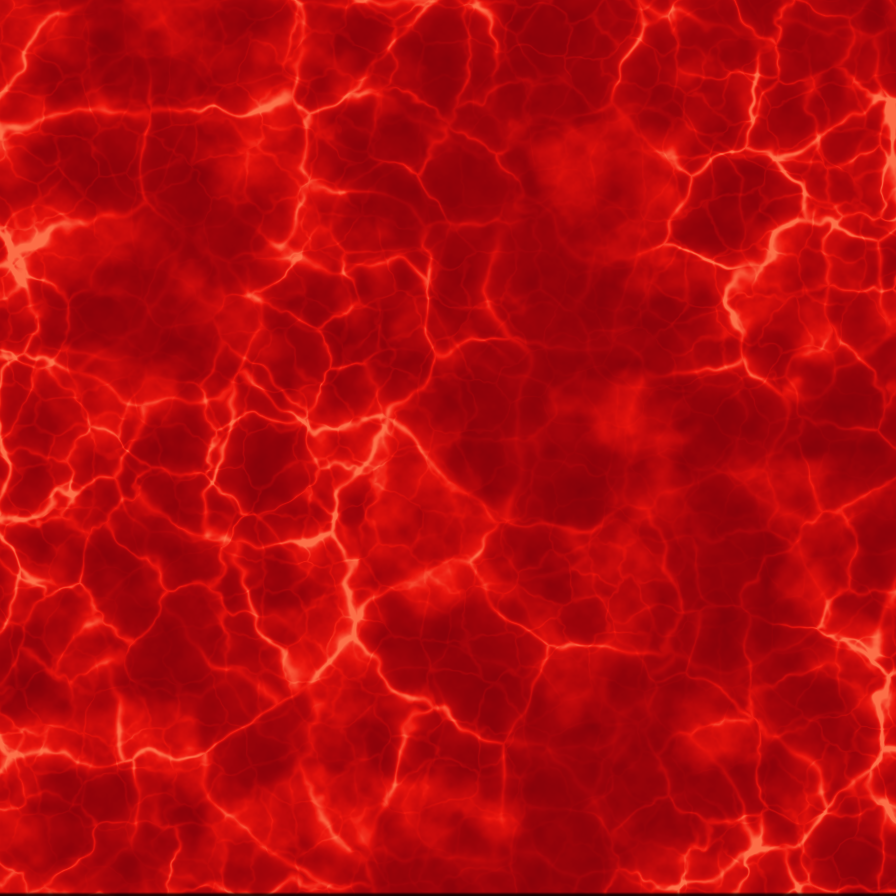
Reproduce this texture procedurally as a WebGL 1 fragment shader.

```glsl
precision highp float;
uniform vec2 u_resolution;

vec2 hash2(vec2 p) {
  vec3 q = fract(p.xyx * vec3(0.1031, 0.1030, 0.0973));
  q += dot(q, q.yzx + 33.33);
  return fract((q.xx + q.yz) * q.zy);
}

// Two independent channels of smooth value noise
vec2 noise2(vec2 p) {
  vec2 cell = floor(p), f = fract(p);
  f = f * f * (3.0 - 2.0 * f);
  vec2 low = mix(hash2(cell), hash2(cell + vec2(1.0, 0.0)), f.x);
  vec2 high = mix(hash2(cell + vec2(0.0, 1.0)), hash2(cell + 1.0), f.x);
  return mix(low, high, f.y);
}

vec2 fbm2(vec2 p) {
  vec2 sum = vec2(0.0);
  float amp = 0.53;
  for (int i = 0; i < 4; i++) {
    sum += amp * noise2(p);
    p = p * 2.07 + 17.3;
    amp *= 0.5;
  }
  return sum;
}

// Distance to the cell walls, in canvas units
float wallDistance(vec2 p, float scale) {
  p *= scale;
  vec2 cell = floor(p);
  float nearest = 9.0, second = 9.0;
  for (int y = -1; y <= 1; y++) {
    for (int x = -1; x <= 1; x++) {
      vec2 id = cell + vec2(float(x), float(y));
      float d = length(id + 0.1 + 0.8 * hash2(id + 50.0) - p);
      second = min(second, max(nearest, d));
      nearest = min(nearest, d);
    }
  }
  return 0.5 * (second - nearest) / scale;
}

// Jagged displacement that makes the walls wander
vec2 wander(vec2 p, float scale) {
  return p + (fbm2(p * scale + scale) - 0.5) * 0.95 / scale;
}

float line(float d, float width) {
  return exp(-d * d / (width * width));
}

void main() {
  vec2 uv = gl_FragCoord.xy / u_resolution;

  // Three generations of veins, from trunks to hairlines
  float trunk = wallDistance(wander(uv, 9.0) + 3.0, 7.0);
  float branch = wallDistance(wander(uv, 15.0) + 7.0, 12.0);
  float hair = wallDistance(wander(uv, 24.0) + 11.0, 21.0);

  // Uneven supply along the veins
  vec2 flow = smoothstep(0.25, 0.75, noise2(uv * 6.0 + 31.0));
  vec2 pulse = noise2(uv * 26.0 + 5.0);
  vec2 cloud = fbm2(uv * 11.0 + 70.0);
  vec2 grain = fbm2(uv * 42.0 + 90.0);

  // Mottled ground and diffuse glow
  float heat = 0.26 * grain.x + 0.06 * (cloud.x - 0.5);
  heat += 0.5 * smoothstep(0.48, 0.8, cloud.y) * (0.5 + grain.y);
  heat += exp(-trunk / 0.013) * (0.12 + 0.5 * flow.x) * (0.55 + 0.8 * grain.y);
  heat += exp(-branch / 0.007) * (0.06 + 0.3 * flow.y) * (0.5 + grain.x);

  // Sharp cores
  heat += line(trunk, 0.0032) * (0.08 + 0.5 * flow.x) * (0.4 + pulse.x);
  heat += line(branch, 0.0022) * (0.08 + 0.3 * flow.y) * (0.4 + pulse.y);
  heat += line(hair, 0.0018) * (0.06 + 0.16 * flow.x);

  // Crimson ground, scarlet glow, orange cores
  float warm = clamp(heat, 0.0, 1.0);
  vec3 color = mix(vec3(0.51, 0.005, 0.038), vec3(0.92, 0.02, 0.05), warm);
  color.g += 0.06 * warm * warm;
  color = mix(color, vec3(1.0, 0.48, 0.31), 0.85 * smoothstep(0.88, 1.65, heat));

  // Dark lower rim
  color *= mix(0.2, 1.0, smoothstep(0.001, 0.005, uv.y));
  gl_FragColor = vec4(color, 1.0);
}
```
